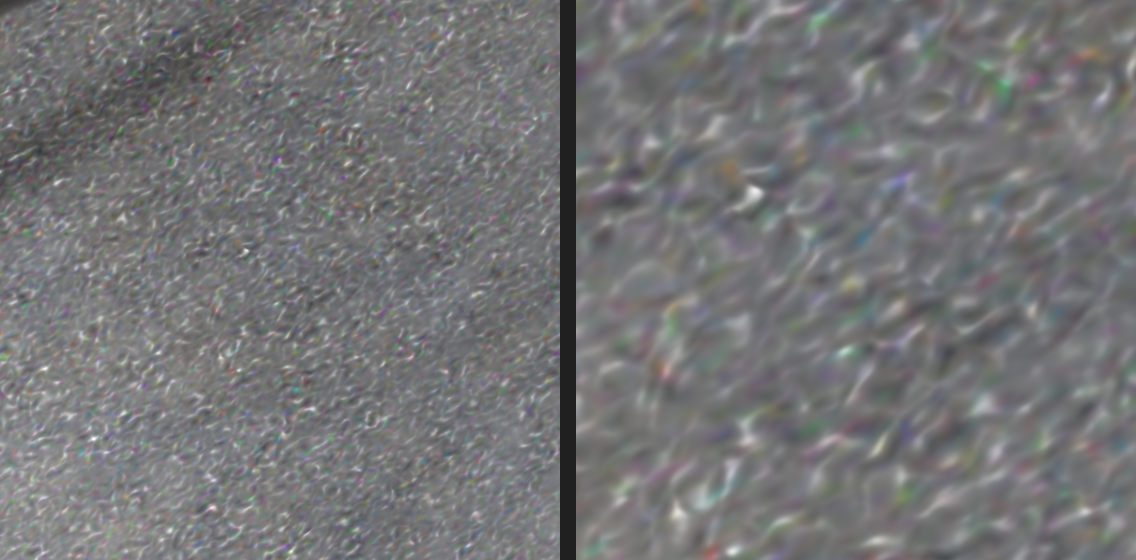
Left: the whole. Right: its middle third, enlarged.
This texture is drawn by a Shadertoy shader. Its source:

```glsl
const vec3 STONE_GREY = vec3(0.431, 0.432, 0.437);
const vec3 CORNER_DARK = vec3(0.2, 0.19, 0.19);
const vec3 WARM_TINT = vec3(0.012, 0.002, -0.014);

// Integer hash: two values in -1..1 per lattice cell
vec2 hashCell(vec2 cell, uint seed) {
    uvec2 q = uvec2(ivec2(cell)) * uvec2(1597334673u, 3812015801u);
    uint h = q.x ^ q.y ^ (seed * 2798796415u);
    h = (h ^ (h >> 16u)) * 2146121005u;
    h = (h ^ (h >> 15u)) * 2221713035u;
    h ^= h >> 16u;
    return vec2(h & 65535u, h >> 16u) / 32767.5 - 1.0;
}

float cornerSlope(vec2 cell, vec2 offset, vec2 corner, uint seed) {
    return dot(hashCell(cell + corner, seed), offset - corner);
}

// Gradient noise, roughly -1..1
float noise(vec2 p, uint seed) {
    vec2 cell = floor(p);
    vec2 f = p - cell;
    vec2 w = f * f * f * (f * (f * 6.0 - 15.0) + 10.0);
    float low = mix(cornerSlope(cell, f, vec2(0, 0), seed),
                    cornerSlope(cell, f, vec2(1, 0), seed), w.x);
    float high = mix(cornerSlope(cell, f, vec2(0, 1), seed),
                     cornerSlope(cell, f, vec2(1, 1), seed), w.x);
    return 1.4 * mix(low, high, w.y);
}

vec2 rotate(vec2 p, float angle) {
    float c = cos(angle), s = sin(angle);
    return vec2(c * p.x + s * p.y, c * p.y - s * p.x);
}

// Noise stretched along a direction; frequency is (along, across)
float streaks(vec2 p, float angle, vec2 frequency, uint seed) {
    return noise(rotate(p, angle) * frequency, seed);
}

// Short flecks that switch between shallow and steep directions
float flecks(vec2 p) {
    vec2 bend = vec2(noise(p * 50.0, 1u), noise(p * 50.0, 2u));
    vec2 q = p + 0.004 * bend;
    float steep = smoothstep(-0.05, 0.3, noise(p * 30.0, 3u));
    float coarse = mix(streaks(q, 0.48, vec2(46.0, 92.0), 4u),
                       streaks(q, 1.05, vec2(48.0, 92.0), 5u), steep);
    float fine = streaks(q, 0.65, vec2(90.0, 140.0), 6u);
    return coarse + 0.3 * fine;
}

// Small independent colour shifts per channel, with no net brightness
vec3 colourSpeckle(vec2 p) {
    vec2 frequency = vec2(50.0, 76.0);
    vec3 c = vec3(streaks(p, 0.6, frequency, 7u),
                  streaks(p, 0.6, frequency, 8u),
                  streaks(p, 0.6, frequency, 9u));
    c -= dot(c, vec3(0.3333));
    return c * (0.5 + 1.6 * dot(c, c));
}

// Broad light: pale lower corners, a dark diagonal fold, soft mottling
float broadShade(vec2 p) {
    float paleLeft = 0.125 * exp(-4.0 * dot(p, p));
    vec2 r = p - vec2(1.0, 0.0);
    float paleRight = 0.06 * exp(-14.0 * dot(r, r));
    float paleTop = 0.03 * smoothstep(0.5, 1.0, p.y) * smoothstep(0.4, 1.0, p.x);
    float across = (p.y - 0.69 - 0.6 * p.x) / 0.065;
    float fold = 0.11 * exp(-across * across) * (1.0 - smoothstep(0.3, 0.65, p.x));
    float mottle = 0.045 * streaks(p, 0.5, vec2(4.0, 11.0), 10u)
                 + 0.04 * streaks(p, 0.5, vec2(13.0, 26.0), 13u);
    return paleLeft + paleRight + paleTop - fold + mottle;
}

void mainImage(out vec4 fragColor, in vec2 fragCoord) {
    vec2 p = fragCoord / iResolution.y;

    // Patchy grain strength, calmer to the right and near the top corner
    float corner = smoothstep(-0.015, 0.02, p.y - 0.972 - 0.4 * p.x);
    float patchiness = streaks(p, 0.5, vec2(14.0, 24.0), 11u);
    float strength = 1.0 + 0.8 * patchiness - 0.2 * smoothstep(0.5, 1.0, p.x);
    strength *= 1.0 - 0.85 * corner;

    // Bright flecks rise further than the dark gaps fall
    float grain = flecks(p);
    float glint = max(grain, 0.0);
    float light = strength * (0.135 * grain + 0.3 * glint * glint);

    vec3 colour = STONE_GREY + broadShade(p) + light;
    colour += 0.07 * strength * colourSpeckle(p);
    colour += WARM_TINT * (1.2 * noise(p * 7.0, 12u) + 0.4 * (p.y - p.x));
    colour = mix(colour, CORNER_DARK, 0.85 * corner);
    fragColor = vec4(clamp(colour, 0.0, 1.0), 1.0);
}
```
